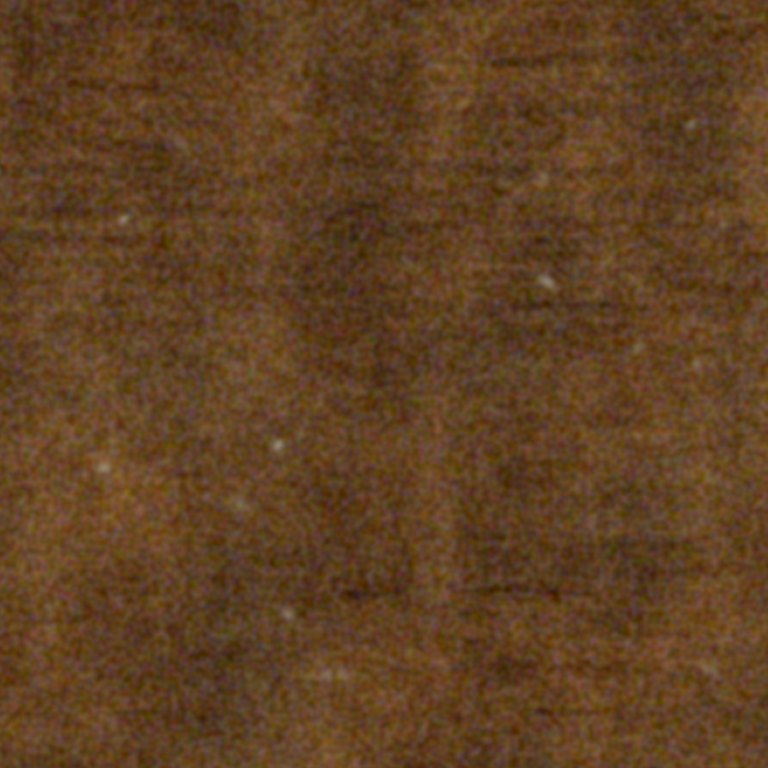
A three.js fragment shader for this texture:

```glsl
varying vec2 vUv;

const vec3 BASE_BROWN = vec3(0.376, 0.254, 0.136);
const vec3 SHADE_TINT = vec3(1.0, 0.80, 0.48);    // light and dark of the broad stains
const vec3 RUST_TINT = vec3(1.0, 0.1, -0.5);      // warm drift between stains
const vec3 DUST_COLOR = vec3(0.74, 0.75, 0.70);

const float GRAIN_CLUMP = 35.0;                   // grains across the canvas
const float GRAIN_COARSE = 69.0;
const float GRAIN_FINE = 111.0;
const float LUMA_GRAIN = 0.102;
const float RED_GREEN_GRAIN = 0.087;
const float BLUE_GRAIN = 0.165;

const float STAIN_AMOUNT = 0.075;
const float BAND_AMOUNT = 0.075;
const float MOTTLE_AMOUNT = 0.055;
const float STREAK_AMOUNT = 0.07;
const float SCRATCH_AMOUNT = 0.11;
const float RUST_AMOUNT = 0.035;

const int DUST_COUNT = 22;
const float DUST_RADIUS = 0.0088;

vec2 hash2(vec2 p) {
  vec3 q = fract(vec3(p.xyx) * vec3(0.1031, 0.1030, 0.0973));
  q += dot(q, q.yzx + 33.33);
  return fract((q.xx + q.yz) * q.zy);
}

float cornerSlope(vec2 cell, vec2 offset) {
  float angle = 6.28318 * hash2(cell).x;
  return dot(vec2(cos(angle), sin(angle)), offset);
}

float gradientNoise(vec2 p) {
  vec2 cell = floor(p);
  vec2 f = p - cell;
  vec2 u = f * f * f * (f * (f * 6.0 - 15.0) + 10.0);
  vec2 e = vec2(1.0, 0.0);
  float low = mix(cornerSlope(cell, f), cornerSlope(cell + e.xy, f - e.xy), u.x);
  float high = mix(cornerSlope(cell + e.yx, f - e.yx), cornerSlope(cell + 1.0, f - 1.0), u.x);
  return mix(low, high, u.y);
}

// Three octaves, one turned so that the lattices do not line up
float grain(vec2 uv, float seed) {
  vec2 turned = mat2(0.8, 0.6, -0.6, 0.8) * uv;
  return 0.42 * gradientNoise(uv * GRAIN_CLUMP + seed + 410.0)
       + 0.68 * gradientNoise(turned * GRAIN_COARSE + seed + 240.0)
       + 0.68 * gradientNoise(uv * GRAIN_FINE + seed);
}

// Broad stains, upright bands, mottling and thin level streaks
float weathering(vec2 uv) {
  float stain = gradientNoise(uv * 3.2 + 11.3) + 0.7 * gradientNoise(uv * 8.5 + 47.1);
  float band = gradientNoise(uv * vec2(7.5, 1.3) + 83.7)
             + 0.5 * gradientNoise(uv * vec2(21.0, 4.0) + 19.4);
  float mottle = gradientNoise(uv * vec2(14.0, 19.0) + 301.5);
  float streak = gradientNoise(uv * vec2(4.0, 55.0) + 131.6);
  float streakPatch = smoothstep(-0.25, 0.35, gradientNoise(uv * 2.3 + 61.8));
  float scratch = smoothstep(0.36, 0.7, gradientNoise(uv * vec2(5.0, 32.0) + 205.2));
  return STAIN_AMOUNT * stain + BAND_AMOUNT * band + MOTTLE_AMOUNT * mottle
       + STREAK_AMOUNT * streak * streakPatch - SCRATCH_AMOUNT * scratch;
}

// Soft pale specks, most of them faint
float dust(vec2 uv) {
  float cover = 0.0;
  for (int i = 0; i < DUST_COUNT; i++) {
    vec2 id = vec2(float(i) * 3.7 + 5.0, 71.0);
    vec2 center = hash2(id);
    vec2 trait = hash2(id + 130.0);
    vec2 d = uv - center;
    d.x += d.y * (trait.y - 0.5);
    float radius = DUST_RADIUS * mix(0.75, 1.15, trait.y);
    float strength = mix(0.12, 0.9, trait.x * trait.x * trait.x);
    cover = max(cover, strength * exp(-dot(d, d) / (radius * radius)));
  }
  return cover;
}

void main() {
  vec3 color = BASE_BROWN + SHADE_TINT * weathering(vUv);
  color += RUST_TINT * RUST_AMOUNT * gradientNoise(vUv * 5.0 + 157.9);

  // Brightness grain, then separate colour grain
  color += LUMA_GRAIN * grain(vUv, 7.2);
  color += vec3(0.6, -0.5, 0.0) * RED_GREEN_GRAIN * grain(vUv, 91.5);
  color.b += BLUE_GRAIN * grain(vUv, 173.8);

  color = mix(color, DUST_COLOR, dust(vUv));
  gl_FragColor = vec4(clamp(color, 0.0, 1.0), 1.0);
}
```
